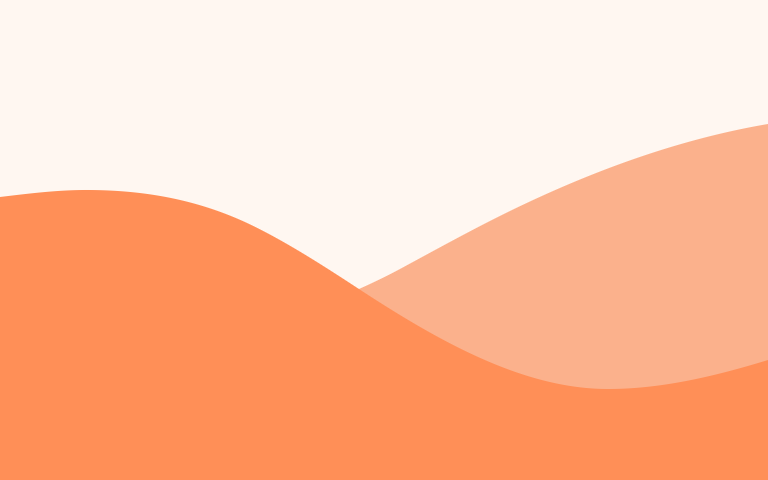
Write a WebGL 1 fragment shader that draws this background.

```glsl
precision highp float;
// Two flat, smooth hills overlap below a pale cream sky.
// Each ridge is a chain of cubic Hermite spans through a few knots,
// filled from below with an edge softened over one pixel.

uniform vec2 u_resolution;

#define SKY_COLOR  vec3(1.0, 0.97, 0.945)
#define BACK_COLOR vec3(0.985, 0.695, 0.55)
#define FRONT_COLOR vec3(1.0, 0.56, 0.34)
#define EDGE_PIXELS 1.0

// Cubic through two knots, each given as (x, height, slope).
float span(vec3 a, vec3 b, float x) {
  float width = b.x - a.x;
  float t = (x - a.x) / width;
  float s = 1.0 - t;
  return mix(a.y, b.y, t * t * (3.0 - 2.0 * t))
       + width * t * s * (a.z * s - b.z * t);
}

// Near ridge: crest on the left, valley on the right.
float frontRidge(float x) {
  vec3 start  = vec3(0.0, 0.5896, 0.192);
  vec3 crest  = vec3(0.112, 0.6042, 0.0);
  vec3 upper  = vec3(0.3333, 0.5265, -0.80);
  vec3 middle = vec3(0.4674, 0.3979, -1.048);
  vec3 valley = vec3(0.7917, 0.1896, 0.0);
  vec3 end    = vec3(1.0, 0.25, 0.49);
  if (x < crest.x)  return span(start, crest, x);
  if (x < upper.x)  return span(crest, upper, x);
  if (x < middle.x) return span(upper, middle, x);
  if (x < valley.x) return span(middle, valley, x);
  return span(valley, end, x);
}

// Far ridge: rises to the right from behind the near one.
float backRidge(float x) {
  vec3 foot  = vec3(0.4674, 0.3979, 0.72);
  vec3 lower = vec3(0.5208, 0.4396, 0.864);
  vec3 upper = vec3(0.6667, 0.5625, 0.776);
  vec3 end   = vec3(1.0, 0.7417, 0.272);
  if (x < foot.x)  return foot.y + foot.z * (x - foot.x);
  if (x < lower.x) return span(foot, lower, x);
  if (x < upper.x) return span(lower, upper, x);
  return span(upper, end, x);
}

// Coverage below a ridge, from its distance measured across the slope.
float fillBelow(float height, float nextHeight, float y) {
  float slope = (nextHeight - height) * u_resolution.y;
  float distancePixels = (height - y) * u_resolution.y / sqrt(1.0 + slope * slope);
  return clamp(0.5 + distancePixels / EDGE_PIXELS, 0.0, 1.0);
}

void main() {
  vec2 uv = gl_FragCoord.xy / u_resolution;
  float nextX = uv.x + 1.0 / u_resolution.x;

  // Layer the hills from far to near.
  float back = fillBelow(backRidge(uv.x), backRidge(nextX), uv.y);
  float front = fillBelow(frontRidge(uv.x), frontRidge(nextX), uv.y);
  vec3 color = mix(SKY_COLOR, BACK_COLOR, back);
  color = mix(color, FRONT_COLOR, front);
  gl_FragColor = vec4(color, 1.0);
}
```
